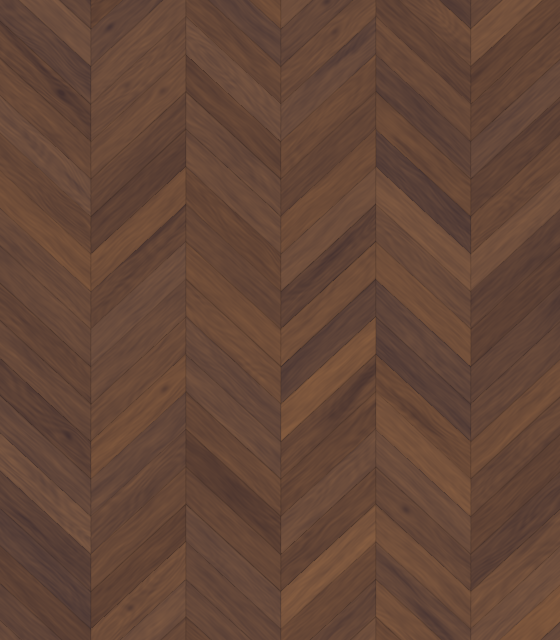
This texture is drawn by a Shadertoy shader. Its source:

```glsl
// Layout, in units of the canvas height
const float COLUMN_WIDTH = 0.1484;
const float FIRST_SEAM   = 0.1419;
const float PLANK_PITCH  = 0.0586;
const float PLANK_PHASE  = 0.62;
const float SLOPE        = 0.92;
const float SEAM_HALF    = 0.0005;

// Wood
const vec3  DARK_WALNUT  = vec3(0.300, 0.215, 0.195);
const vec3  LIGHT_WALNUT = vec3(0.500, 0.350, 0.250);
const vec3  WARM_TINT    = vec3(0.012, 0.002, -0.010);
const float TONE_SPREAD  = 0.40;
const float BROAD_GRAIN  = 0.30;
const float FINE_GRAIN   = 0.26;
const float FIGURE       = 0.065;
const float HEART_STREAK = 0.30;
const float KNOT_CHANCE  = 0.14;
const float KNOT_RADIUS  = 0.0045;
const float SEAM_SHADE   = 0.20;
const float JOINT_SHADE  = 0.13;

vec2 hash2(vec2 p) {
    vec3 q = fract(p.xyx * vec3(0.1031, 0.1030, 0.0973));
    q += dot(q, q.yzx + 33.33);
    return fract((q.xx + q.yz) * q.zy);
}

float cornerSlope(vec2 cell, vec2 corner, vec2 f) {
    return dot(hash2(cell + corner) * 2.0 - 1.0, f - corner);
}

float gradientNoise(vec2 p) {
    vec2 i = floor(p), f = fract(p);
    vec2 w = f * f * f * (f * (f * 6.0 - 15.0) + 10.0);
    float low  = mix(cornerSlope(i, vec2(0, 0), f), cornerSlope(i, vec2(1, 0), f), w.x);
    float high = mix(cornerSlope(i, vec2(0, 1), f), cornerSlope(i, vec2(1, 1), f), w.x);
    return mix(low, high, w.y);
}

float lineMask(float dist, float pixel) {
    return 1.0 - smoothstep(SEAM_HALF - pixel * 0.5, SEAM_HALF + pixel, dist);
}

// Tone offset from the grain; p.x runs along the plank, p.y across it
float woodGrain(vec2 p, vec2 id) {
    vec2 shift = hash2(id + 71.0) * 90.0;
    vec2 traits = hash2(id + 137.0);
    p.y += 0.006 * gradientNoise(p * vec2(13.0, 20.0) + shift);

    float broad  = gradientNoise(p * vec2(7.0, 75.0) + shift);
    float fine   = gradientNoise(p * vec2(17.0, 230.0) + shift.yx);
    float pores  = gradientNoise(p * vec2(55.0, 330.0) + shift);

    // Arched growth rings, stronger on some planks
    float rings  = gradientNoise(p * vec2(8.0, 30.0) + shift.yx);
    float figure = sin(rings * 42.0 + p.y * 180.0) * traits.x;

    // Dark heartwood bands
    float heart  = gradientNoise(p * vec2(5.0, 42.0) + shift + 19.0);
    float streak = smoothstep(0.12, 0.42, heart) * smoothstep(0.35, 0.9, traits.y);

    return BROAD_GRAIN * broad + FINE_GRAIN * (fine + 0.6 * pores)
         + FIGURE * figure - HEART_STREAK * streak;
}

void mainImage(out vec4 fragColor, in vec2 fragCoord) {
    float pixel = 1.0 / iResolution.y;
    vec2 uv = fragCoord * pixel;

    // Mirrored columns: distance from the nearest upward chevron tip
    float columnPos = (uv.x - FIRST_SEAM) / COLUMN_WIDTH;
    float tipDist = COLUMN_WIDTH * abs(mod(columnPos, 2.0) - 1.0);

    // Slanted planks
    float plankPos = (uv.y + SLOPE * tipDist) / PLANK_PITCH - PLANK_PHASE;
    vec2 id = vec2(floor(columnPos), floor(plankPos)) + 40.0;
    float slant = length(vec2(1.0, SLOPE));
    float rise = uv.y - (floor(plankPos) + 0.5 + PLANK_PHASE) * PLANK_PITCH;
    vec2 plank = vec2(tipDist - SLOPE * rise, SLOPE * tipDist + rise) / slant;

    // Occasional knot that bends the grain around it
    vec2 knotSeed = hash2(id + 211.0);
    vec2 toKnot = plank - vec2(mix(0.2, 0.8, knotSeed.y) * COLUMN_WIDTH * slant, 0.004);
    float hasKnot = step(knotSeed.x, KNOT_CHANCE);
    float knotDist = length(toKnot * vec2(0.6, 1.0)) / KNOT_RADIUS;
    float knot = hasKnot * exp(-knotDist * knotDist);
    vec2 bent = plank;
    bent.y -= hasKnot * toKnot.y * 0.7 * exp(-0.15 * knotDist * knotDist);

    // Plank tone and tint
    vec2 toneSeed = hash2(id), tintSeed = hash2(id + 17.0);
    float tone = 0.51 + TONE_SPREAD * (toneSeed.x + toneSeed.y - 1.0);
    tone += woodGrain(bent, id) - 0.4 * knot;
    vec3 color = mix(DARK_WALNUT, LIGHT_WALNUT, clamp(tone, -0.2, 1.15));
    color += WARM_TINT * (tintSeed.x * 2.0 - 1.0);

    // Hairline seams between planks and joints between columns
    float seamDist = (0.5 - abs(fract(plankPos) - 0.5)) * PLANK_PITCH / slant;
    float jointDist = (0.5 - abs(fract(columnPos) - 0.5)) * COLUMN_WIDTH;
    color *= 1.0 - SEAM_SHADE * lineMask(seamDist, pixel) * mix(0.3, 1.0, tintSeed.y);
    color *= 1.0 - JOINT_SHADE * lineMask(jointDist, pixel);

    fragColor = vec4(color, 1.0);
}
```
